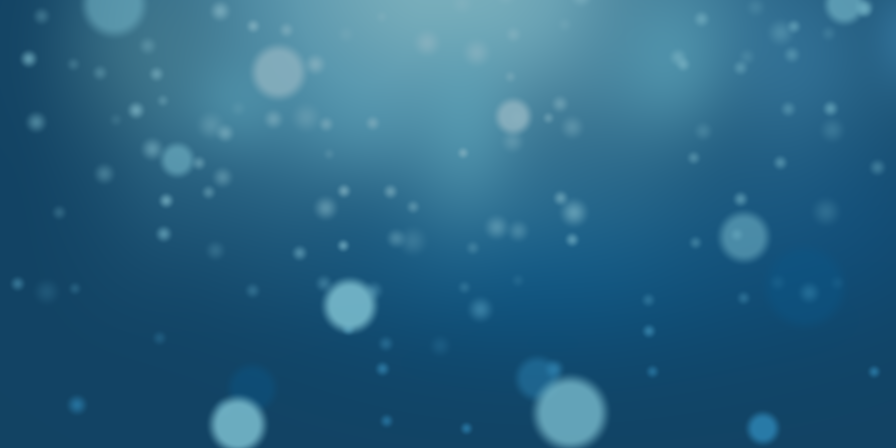
A WebGL 1 fragment shader for this background:

```glsl
precision highp float;

uniform vec2 u_resolution;

const vec3 DEEP_SEA = vec3(0.07, 0.262, 0.39);
const vec3 OCEAN = vec3(0.04, 0.34, 0.53);
const vec3 ROYAL = vec3(0.04, 0.30, 0.50);
const vec3 TEAL = vec3(0.25, 0.51, 0.63);
const vec3 MOSS = vec3(0.29, 0.49, 0.54);
const vec3 CYAN = vec3(0.38, 0.67, 0.75);
const vec3 AZURE = vec3(0.25, 0.53, 0.70);
const vec3 SURFACE = vec3(0.51, 0.71, 0.75);
const vec3 PEARL = vec3(0.57, 0.71, 0.76);
const vec3 AQUA = vec3(0.46, 0.72, 0.79);
const vec3 LAGOON = vec3(0.18, 0.53, 0.72);

const int LAYERS = 3;
const float FIRST_GRID = 5.0;
const float GRID_STEP = 2.5;
const float DOT_RADIUS = 0.031;
const float DOT_SHRINK = 0.0065;
const float DOT_DENSITY = 0.40;
const float CLOUD_AMOUNT = 0.22;

float hash(vec2 p) {
  p = fract(p * vec2(0.1031, 0.1137));
  p += dot(p, p.yx + 33.33);
  return fract((p.x + p.y) * p.x * 17.31);
}

float noise(vec2 p) {
  vec2 i = floor(p);
  vec2 f = fract(p);
  f = f * f * (3.0 - 2.0 * f);
  float low = mix(hash(i), hash(i + vec2(1.0, 0.0)), f.x);
  float high = mix(hash(i + vec2(0.0, 1.0)), hash(i + 1.0), f.x);
  return mix(low, high, f.y);
}

// Soft elliptical light
float glow(vec2 p, vec2 center, vec2 size) {
  vec2 q = (p - center) / size;
  return exp(-dot(q, q));
}

// Out-of-focus disc with a blurred rim
float disc(vec2 p, vec2 center, float radius) {
  float blur = 0.009 + 0.12 * radius;
  return 1.0 - smoothstep(radius - blur, radius + blur, distance(p, center));
}

vec3 water(vec2 p) {
  vec3 color = mix(DEEP_SEA, OCEAN, 0.75 * glow(p, vec2(1.22, 0.42), vec2(0.55, 0.25)));
  color = mix(color, ROYAL, 0.5 * glow(p, vec2(1.85, 0.52), vec2(0.28, 0.25)));

  // Daylight falling from the top
  float leftFade = smoothstep(0.02, 0.38, p.x);
  float cloud = 1.0 + CLOUD_AMOUNT * (2.0 * noise(p * vec2(5.0, 4.0)) - 1.0);
  float daylight = glow(p, vec2(0.92, 1.0), vec2(0.90, 0.52)) * leftFade * cloud;
  daylight *= smoothstep(0.12, 0.55, p.y);
  color = mix(color, TEAL, min(daylight * 1.05, 1.0));
  color = mix(color, MOSS, 0.45 * glow(p, vec2(0.33, 0.88), vec2(0.20, 0.20)));
  color = mix(color, AZURE, 0.4 * glow(p, vec2(1.78, 0.90), vec2(0.20, 0.20)));
  color = mix(color, AZURE, 0.5 * glow(p, vec2(2.02, 0.92), vec2(0.07, 0.12)));
  color = mix(color, SURFACE, 0.88 * glow(p, vec2(1.0, 1.04), vec2(0.42, 0.29)));

  // Hazy shafts
  color = mix(color, CYAN, 0.45 * glow(p, vec2(1.04, 0.72), vec2(0.11, 0.20)));
  color = mix(color, CYAN, 0.50 * glow(p, vec2(1.50, 0.86), vec2(0.13, 0.16)));
  color = mix(color, CYAN, 0.25 * glow(p, vec2(0.80, 0.74), vec2(0.18, 0.14)));
  return mix(color, CYAN, 0.35 * glow(p, vec2(0.53, 0.77), vec2(0.10, 0.10)));
}

// One dot at most in each cell, smaller on finer grids
vec3 addDots(vec3 color, vec2 p) {
  for (int i = 0; i < LAYERS; i++) {
    float layer = float(i);
    float grid = FIRST_GRID + GRID_STEP * layer;
    vec2 cell = floor(p * grid);
    vec2 seed = cell + 19.0 * layer + 7.0;
    vec2 jitter = vec2(hash(seed + 31.7), hash(seed + 73.3));
    vec2 center = (cell + mix(vec2(0.22), vec2(0.78), jitter)) / grid;
    float radius = (DOT_RADIUS - DOT_SHRINK * layer) * mix(0.75, 1.05, hash(seed + 11.9));
    float dotShape = 1.0 - smoothstep(0.0, 1.25 * radius, distance(p, center));
    float present = step(hash(seed), DOT_DENSITY * smoothstep(-0.05, 0.5, center.y));
    float strength = mix(0.15, 0.7, hash(seed + 53.1));
    float warmth = glow(center, vec2(0.9, 0.85), vec2(0.6, 0.4));
    vec3 tint = mix(mix(LAGOON, AQUA, smoothstep(0.1, 0.6, center.y)), PEARL, warmth);
    color = mix(color, tint, dotShape * present * strength);
  }
  return color;
}

// Large focal discs
vec3 addDiscs(vec3 color, vec2 p) {
  color = mix(color, OCEAN, 0.45 * disc(p, vec2(1.797, 0.36), 0.085));
  color = mix(color, OCEAN, 0.45 * disc(p, vec2(0.563, 0.133), 0.05));
  color = mix(color, LAGOON, 0.45 * disc(p, vec2(1.20, 0.155), 0.045));
  color = mix(color, AQUA, 0.82 * disc(p, vec2(1.273, 0.078), 0.077));
  color = mix(color, AQUA, 0.90 * disc(p, vec2(0.531, 0.052), 0.058));
  color = mix(color, AQUA, 0.92 * disc(p, vec2(0.781, 0.318), 0.055));
  color = mix(color, AQUA, 0.55 * disc(p, vec2(1.661, 0.471), 0.052));
  color = mix(color, AQUA, 0.60 * disc(p, vec2(0.396, 0.643), 0.034));
  color = mix(color, AQUA, 0.65 * disc(p, vec2(1.885, 0.99), 0.04));
  color = mix(color, AQUA, 0.55 * disc(p, vec2(0.255, 0.99), 0.066));
  color = mix(color, PEARL, 0.75 * disc(p, vec2(0.622, 0.839), 0.056));
  color = mix(color, PEARL, 0.80 * disc(p, vec2(1.146, 0.74), 0.036));
  return mix(color, LAGOON, 0.80 * disc(p, vec2(1.703, 0.044), 0.032));
}

void main() {
  vec2 p = gl_FragCoord.xy / u_resolution * vec2(2.0, 1.0);
  vec3 color = addDiscs(addDots(water(p), p), p);
  gl_FragColor = vec4(color, 1.0);
}
```
